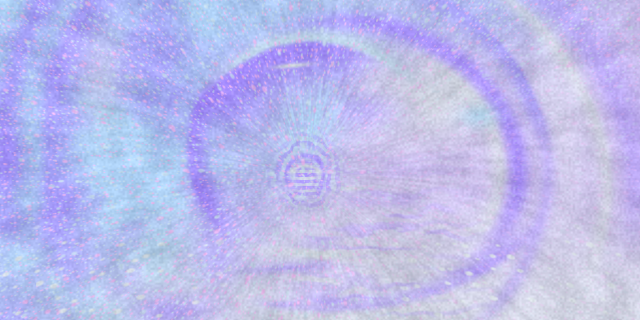
A WebGL 1 fragment shader for this background:

```glsl
precision highp float;
// Iridescent pastel ripples: violet arcs around an off-centre eye, with mist and flecks.
uniform vec2 u_resolution;

#define VIOLET vec3(.63, .52, .99)
#define BLUE vec3(.65, .71, .95)
#define CYAN vec3(.67, .84, .95)
#define PEARL vec3(.82, .85, .87)
#define LILAC vec3(.79, .74, .92)
#define PINK vec3(.93, .70, .92)
#define EYE vec2(.953, .445)
#define WARP .03
#define GRAIN .075

vec3 col;  // colour painted so far
vec2 w;    // warped position

float hash(vec2 p) {
  vec3 q = fract(p.xyx * .1031);
  q += dot(q, q.yzx + 33.33);
  return fract((q.x + q.y) * q.z);
}

float noise(vec2 p) {
  vec2 i = floor(p), f = fract(p);
  f = f * f * (3. - 2. * f);
  return mix(mix(hash(i), hash(i + vec2(1, 0)), f.x),
             mix(hash(i + vec2(0, 1)), hash(i + 1.), f.x), f.y);
}

float fbm(vec2 p) {
  float sum = 0., amp = .5;
  for (int i = 0; i < 5; i++) {
    sum += amp * noise(p);
    p = mat2(1.6, 1.2, -1.2, 1.6) * p + 17.3;
    amp *= .5;
  }
  return sum;
}

void paint(vec3 tint, float cover) { col = mix(col, tint, cover); }

// Soft spot; e = (centre, radii)
float blob(vec4 e) {
  vec2 q = (w - e.xy) / e.zw;
  return exp(-dot(q, q));
}

// Elliptic stroke; s = (inner width, outer width, middle angle, half span)
float arc(vec4 e, vec4 s) {
  vec2 q = (w - e.xy) / e.zw;
  float len = max(length(q), .001);
  float d = (len - 1.) * min(e.z, e.w);
  d /= d < 0. ? s.x : s.y;
  vec2 a = radians(s.zw);
  float facing = dot(q / len, vec2(cos(a.x), sin(a.x)));
  return exp(-d * d) * smoothstep(cos(a.y), cos(a.y * .45), facing);
}

// One fleck per cell of shifted rows, lengthened along dir; returns (cover, tint)
vec2 flecks(vec2 p, vec2 dir, float scale, float stretch) {
  p *= scale;
  p.x += 9. * hash(vec2(floor(p.y), scale));
  vec2 cell = floor(p);
  vec2 d = fract(p) - .27 - .46 * vec2(hash(cell + 7.), hash(cell + 31.));
  d = vec2(dot(d, dir) / stretch, dot(d, vec2(-dir.y, dir.x)));
  float size = mix(.05, .17, hash(cell + 53.));
  float soft = .03 + .7 * scale / u_resolution.y;
  float cover = 1. - smoothstep(size - soft, size + soft, length(d));
  return vec2(cover * step(hash(cell + scale), .4), hash(cell + 91.));
}

void main() {
  vec2 p = gl_FragCoord.xy / u_resolution * vec2(2, 1);
  float cloud = fbm(p * 4. + 3.), detail = fbm(p * 14. + 40.), mist = fbm(p * 6. + 9.);
  w = p + WARP * (vec2(cloud, fbm(p * 4. + 60.)) - .48);
  vec2 ray = p - EYE;
  float dist = length(ray);
  vec2 dir = ray / max(dist, .001);
  float streak = noise(dir * 42. + dist * 9.) - .5;

  // Base wash: clouded blue at left and top, pearl lilac at lower right
  col = mix(BLUE, LILAC, smoothstep(.17, 1.07, p.x - .45 * p.y));
  float left = 1. - smoothstep(.5, .95, p.x);
  paint(CYAN, left * .75 * smoothstep(.46, .68, mist));
  paint(VIOLET, left * .4 * (1. - smoothstep(.3, .47, mist)));
  float low = 1. - smoothstep(0., .45, p.y);
  paint(PEARL, .75 * low * smoothstep(-.3, 1., p.x));
  paint(BLUE, .75 * blob(vec4(1.5, 1.02, .36, .2)));
  paint(CYAN, .5 * blob(vec4(.9, .97, .4, .1)));
  paint(PEARL, .85 * blob(vec4(1.34, .69, .24, .13)));
  paint(PEARL, .4 * blob(vec4(1.75, .6, .1, .4)));
  paint(PEARL, .5 * blob(vec4(.31, .78, .08, .15)));
  paint(CYAN, .6 * blob(vec4(.06, .37, .1, .06)));

  // Outer ripples
  paint(VIOLET, .6 * arc(vec4(.95, .5, .8, .9), vec4(.07, .035, 162, 55)));
  paint(VIOLET, .6 * arc(vec4(.95, .5, .94, 1), vec4(.04, .04, 160, 40)));
  paint(VIOLET, .42 * arc(vec4(1, .4, .98, .86), vec4(.03, .07, 28, 45)));
  paint(PEARL, .65 * arc(vec4(1, .4, .9, .8), vec4(.03, .015, 20, 50)));
  paint(VIOLET, .36 * arc(vec4(1.08, .45, .63, .6), vec4(.025, .025, -12, 50)));
  paint(mix(VIOLET, BLUE, .4), .75 * arc(vec4(1.08, .45, .64, .62), vec4(.04, .012, 42, 35)));

  // Main ring, its pale inner rim and the lower sweep
  vec4 ring = vec4(1.08, .47, .54, .46);
  paint(VIOLET, .8 * arc(ring, vec4(.03, .03, 38, 85)));
  paint(PEARL, .7 * arc(ring * vec4(1, 1, .9, .9), vec4(.03, .015, 12, 60)));
  paint(CYAN, .7 * blob(vec4(1.5, .64, .06, .035)));
  paint(VIOLET, .6 * arc(vec4(1, .5, .75, .47), vec4(.035, .015, -65, 45)));
  paint(VIOLET, .4 * blob(vec4(.68, .2, .06, .1)));
  paint(VIOLET, .45 * blob(vec4(.55, .03, .12, .04)));

  // Violet crescent with a bright upper rim, and the mist inside it
  paint(VIOLET, .9 * arc(vec4(.98, .53, .385, .33), vec4(.12, .015, 112, 60)));
  paint(VIOLET, .8 * arc(vec4(.98, .53, .38, .38), vec4(.045, .015, 172, 62)));
  paint(mix(CYAN, PEARL, .5), .9 * arc(vec4(.98, .53, .4, .35), vec4(.012, .025, 92, 65)));
  paint(VIOLET, .45 * blob(vec4(1.13, .66, .13, .06)));
  paint(CYAN, (.7 + streak) * blob(vec4(.96 + .3 * (p.y - .6), .61, .1, .14)));
  paint(PEARL, blob(vec4(.91, .802 + .1 * ray.x, .06, .007)));

  // Horizontal water streaks below and to the right of the eye
  float water = noise(vec2(p.x * 8., p.y * 60. + 9. * cloud));
  float pool = smoothstep(.7, 1., p.x) * (1. - smoothstep(.3, .6, p.y));
  pool *= 1. - smoothstep(1.3, 1.65, p.x);
  paint(mix(VIOLET, PEARL, smoothstep(.1, .6, water)), .25 * pool);
  paint(PEARL, .85 * blob(vec4(1, .205 - .1 * ray.x, .19, .02)));
  paint(PEARL, .8 * blob(vec4(1.09, .415, .09, .01)));
  paint(VIOLET, .4 * blob(vec4(.93, .16, .16, .02)));

  // Fine broken rings of the eye, striped core
  float r = length((w - EYE) * vec2(1, w.y < EYE.y ? 1.1 : .75));
  float wave = smoothstep(-.5, .7, sin(r * 270. + 16. * detail));
  float broken = smoothstep(.3, .65, noise(p * 34.));
  paint(mix(VIOLET, mix(CYAN, PEARL, .6), wave), (.2 + .4 * broken) * exp(-pow(r / .11, 4.)));
  paint(VIOLET, .5 * arc(vec4(EYE, .06, .07), vec4(.008, .008, 90, 180)));
  float stripe = smoothstep(-.2, .6, sin(p.y * 310. + 4. * detail));
  paint(mix(VIOLET, PEARL, stripe), .7 * blob(vec4(EYE, .045, .05)));
  paint(PEARL, .8 * arc(vec4(EYE + vec2(0, .02), .042, .018), vec4(.005, .005, 90, 180)));

  // Scattered pink and cyan flecks, larger pale drops below
  float fade = smoothstep(.9, 1.5, p.x) * (1. - smoothstep(.6, 1., p.y));
  for (int i = 0; i < 4; i++) {
    vec2 f = flecks(p + float(i) * .37, dir, 27. + 17. * float(i), 1.7);
    paint(f.y < .5 ? mix(CYAN, PEARL, .6) : PINK, f.x * mix(.75, .25, fade));
  }
  float drops = flecks(p, normalize(vec2(1, -.5 * ray.x)), 23., 1.9).x;
  paint(PEARL + .02, .9 * drops * smoothstep(.1, .5, low) * smoothstep(.1, .4, abs(ray.x)));

  // Soft texture and grain
  col += (detail - .48) * .15 + streak * .06 * smoothstep(.05, .3, dist);
  col += GRAIN * (noise(p * 150.) - .5);
  gl_FragColor = vec4(clamp(col, 0., 1.), 1);
}
```
